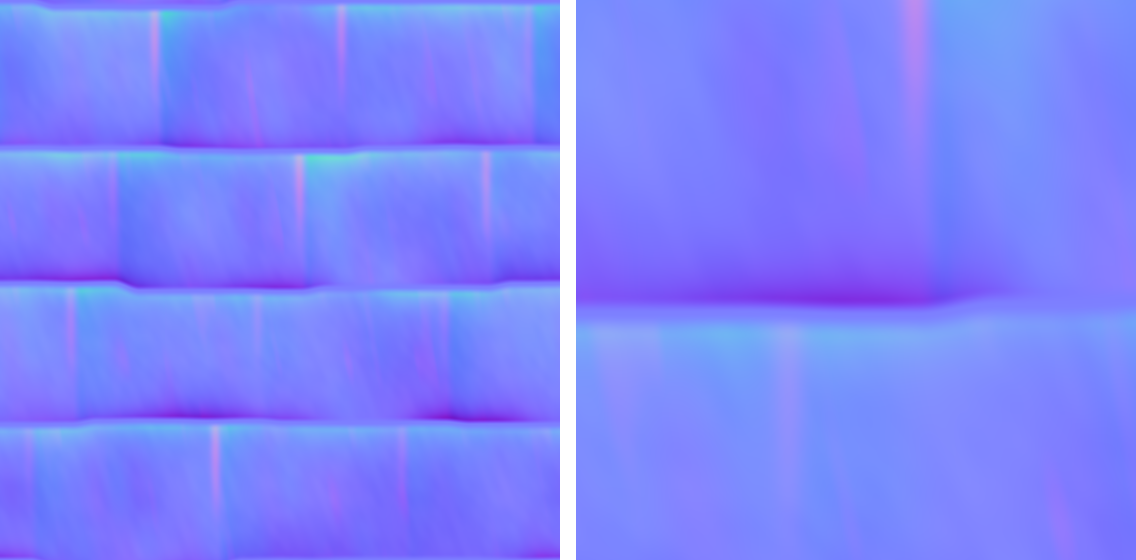
Left, the full canvas; right, a detail of the centre.
A Shadertoy shader for this texture map:

```glsl
const float ROWS = 4.0;
const float TILES = 3.0;

float hash(vec2 p) {
    return fract(sin(dot(p, vec2(127.1, 311.7))) * 43758.5453);
}

// Value noise that wraps horizontally after 'period' cells
float noise(vec2 p, float period, float seed) {
    vec2 cell = floor(p);
    vec2 f = fract(p);
    f = f * f * (3.0 - 2.0 * f);
    float x0 = mod(cell.x, period);
    float x1 = mod(cell.x + 1.0, period);
    float y = cell.y + seed * 37.0;
    float low = mix(hash(vec2(x0, y)), hash(vec2(x1, y)), f.x);
    float high = mix(hash(vec2(x0, y + 1.0)), hash(vec2(x1, y + 1.0)), f.x);
    return mix(low, high, f.y);
}

// Shingle coordinate along a row; joints lie on the integers
float shingleCoord(float x, float row) {
    return (x - 0.945 + 0.075 * mod(row, ROWS)) * TILES;
}

float shingleHash(float id, float row, float seed) {
    return hash(vec2(mod(id, TILES) + seed, mod(row, ROWS) + 5.3));
}

// Random value per shingle, eased across each joint
float shingleValue(float x, float row, float seed) {
    float t = shingleCoord(x, row);
    float id = floor(t);
    return mix(shingleHash(id - 1.0, row, seed), shingleHash(id, row, seed),
               smoothstep(0.0, 0.14, fract(t)));
}

// Uneven lower end of a row of shingles
float edgeOffset(float x, float row) {
    float ripple = noise(vec2(x * 16.0, 0.5), 16.0, mod(row, ROWS) + 9.0);
    return 0.08 * (shingleValue(x, row, 11.0) - 0.5) + 0.015 * (ripple - 0.5);
}

// Slope of the rounded ends: x of the result is the lit lip, y the shaded end
vec2 lipAndShade(float v) {
    float lip = smoothstep(0.0, 0.06, v) * exp(-v / 0.1);
    float shade = smoothstep(0.0, 0.04, 1.0 - v) * exp((v - 1.0) / 0.085);
    return vec2(lip, shade);
}

// Thin raised side and broad sunken side of the vertical joints
vec2 jointSlope(float x, float v, float row) {
    float t = shingleCoord(x, row);
    float id = floor(t + 0.5);
    float side = (t - id) / TILES;
    float width = mix(0.01, 0.006, v);
    float ridge = exp(-pow((side + 0.002) / width, 2.0)) * (1.0 - smoothstep(0.15, 0.8, v));
    float hollow = smoothstep(0.0, 0.02, side) * exp(-max(side, 0.0) / 0.05);
    float ridgeAmount = mix(0.12, 0.5, shingleHash(id, row, 23.0));
    float hollowAmount = mix(0.05, 0.42, shingleHash(id, row, 31.0));
    return vec2(ridge * ridgeAmount - hollow * hollowAmount,
                hollow * hollowAmount * exp(-v * 2.5));
}

// Slanted weathering, from soft patches to fine fibres
vec2 grainSlope(float x, float v, float row) {
    float slanted = x - 0.04 * v;
    float patches = noise(vec2(slanted * 9.0, v * 2.0), 9.0, row + 20.0) - 0.5;
    float streaks = noise(vec2(slanted * 26.0, v * 2.3), 26.0, row + 30.0) - 0.5;
    float fibres = noise(vec2((x - 0.09 * v) * 72.0, v * 9.0), 72.0, row + 40.0) - 0.5;
    float wisps = smoothstep(0.68, 1.0, noise(vec2(slanted * 40.0, v * 1.8), 40.0, row + 50.0));
    float nx = 0.17 * patches + 0.11 * streaks + 0.04 * fibres + 0.16 * wisps;
    float ny = 0.24 * patches - 0.11 * streaks + 0.04 * fibres - 0.04 * wisps;
    return vec2(nx, ny);
}

void mainImage(out vec4 fragColor, in vec2 fragCoord) {
    vec2 uv = fragCoord / iResolution.xy;

    // Rows counted downward, bent by the uneven ends above and below
    float depth = (1.0 - uv.y) * ROWS - 0.045;
    float nearRow = floor(depth);
    depth -= mix(edgeOffset(uv.x, nearRow - 1.0), edgeOffset(uv.x, nearRow),
                 smoothstep(0.3, 0.7, fract(depth)));
    float row = mod(floor(depth), ROWS);
    float v = fract(depth);

    // Gentle curve and tilt of each shingle, level where rows overlap
    float body = smoothstep(0.0, 0.05, v) * smoothstep(0.0, 0.05, 1.0 - v);
    vec2 slope = vec2(-0.02, 0.0);
    slope.y += body * (mix(0.07, -0.1, v) + 0.12 * (shingleValue(uv.x, row, 47.0) - 0.5));

    // Joints and grain
    slope += body * (jointSlope(uv.x, v, row) + grainSlope(uv.x, v, row));

    // Overlapping ends, strong in places and nearly absent in others
    vec2 ends = lipAndShade(v);
    float lipAmount = mix(0.2, 1.0, noise(vec2(uv.x * 8.0, 0.5), 8.0, row + 60.0));
    float shadeNoise = noise(vec2(uv.x * 6.0, 0.5), 6.0, row + 70.0);
    float shadeAmount = mix(0.0, 1.05, smoothstep(0.1, 0.8, shadeNoise));
    slope.y += ends.x * lipAmount - ends.y * shadeAmount;
    slope.x -= ends.x * lipAmount * 0.12;

    // Pack the unit normal into colour
    float nz = sqrt(max(1.0 - dot(slope, slope), 0.0));
    fragColor = vec4(vec3(slope, nz) * 0.5 + 0.5, 1.0);
}
```
